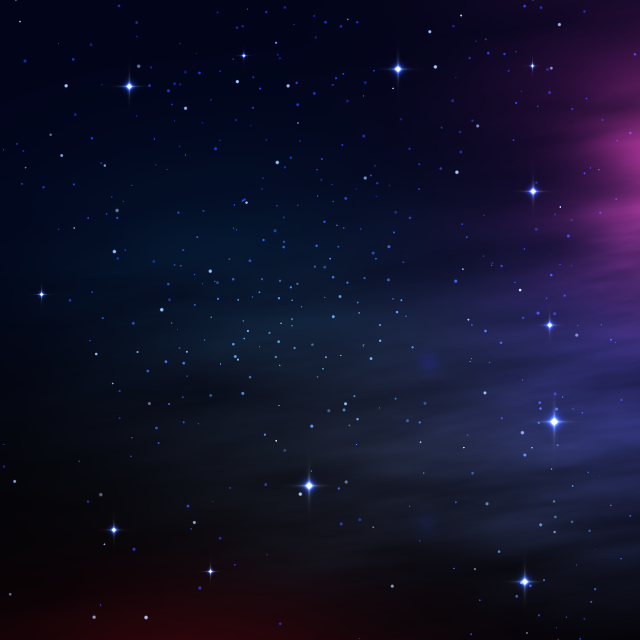
Reproduce this background procedurally as a Shadertoy shader.

```glsl
// Night sky with coloured nebula glows, streaked clouds, star dust and sparkles.
#define STREAK_SCALE vec2(2.8, 14.0)
#define STREAK_STRENGTH 0.75
#define CLOUD_WARP 0.09
#define DUST_CELLS 40.0
#define DUST_RADIUS 0.0036
#define STAR_CELLS 14.0
#define STAR_RADIUS 0.0042
#define SPARKLE_ARM 0.023

float hash(vec2 p) {
    vec3 q = fract(vec3(p.xyx) * 0.1031);
    q += dot(q, q.yzx + 33.33);
    return fract((q.x + q.y) * q.z);
}

float noise(vec2 p) {
    vec2 i = floor(p), f = fract(p);
    f = f * f * (3.0 - 2.0 * f);
    return mix(mix(hash(i), hash(i + vec2(1, 0)), f.x),
               mix(hash(i + vec2(0, 1)), hash(i + vec2(1, 1)), f.x), f.y);
}

float fbm(vec2 p) {
    float sum = 0.0, weight = 0.5;
    for (int i = 0; i < 5; i++) {
        sum += weight * noise(p);
        p = p * 2.03 + 17.3;
        weight *= 0.5;
    }
    return sum;
}

// Soft elliptical light
float glow(vec2 p, vec2 center, vec2 radius) {
    vec2 q = (p - center) / radius;
    return exp(-dot(q, q));
}

vec3 nebula(vec2 p) {
    vec2 streakUv = vec2(p.x, p.y - 0.12 * p.x) * STREAK_SCALE;
    float streak = fbm(streakUv + 4.0);
    vec2 q = p + CLOUD_WARP * (vec2(fbm(streakUv * 0.8 + 31.0), streak) - 0.48);

    vec3 sky = mix(vec3(0.012, 0.010, 0.022), vec3(0.008, 0.017, 0.100),
                   smoothstep(0.15, 0.70, p.y));
    vec3 light = vec3(0.000, 0.050, 0.062) * glow(q, vec2(0.36, 0.58), vec2(0.34, 0.20));
    light += vec3(0.078, 0.092, 0.120) * glow(q, vec2(0.60, 0.36), vec2(0.38, 0.22));
    light += vec3(0.055, 0.075, 0.125) * glow(q, vec2(0.86, 0.23), vec2(0.28, 0.14));
    light += vec3(0.105, 0.115, 0.310) * glow(q, vec2(1.00, 0.41), vec2(0.25, 0.20));
    light += vec3(0.460, 0.140, 0.330) * glow(q, vec2(1.04, 0.70), vec2(0.11, 0.17));
    light += vec3(0.140, 0.030, 0.110) * glow(q, vec2(1.00, 0.80), vec2(0.26, 0.30));
    light += vec3(0.150, 0.004, 0.010) * glow(q, vec2(0.30, -0.05), vec2(0.34, 0.14));
    return sky + light * (1.0 + STREAK_STRENGTH * 2.0 * (streak - 0.48));
}

// One jittered star per grid cell; chance sets how many cells are filled
float starLayer(vec2 p, float cells, float radius, float chance) {
    vec2 id = floor(p * cells);
    vec2 jitter = vec2(hash(id + 3.7), hash(id + 61.2));
    float d = length(p - (id + 0.15 + 0.7 * jitter) / cells);
    float size = max(radius * mix(0.45, 1.0, hash(id + 91.0)), 0.8 / iResolution.y);
    float lit = step(hash(id + 127.0), chance) * mix(0.45, 1.0, hash(id + 19.0));
    return lit * smoothstep(size, size * 0.3, d);
}

// Four-pointed star with a white core and blue halo
vec3 sparkle(vec2 p, vec2 center, float size) {
    vec2 d = abs(p - center) / (SPARKLE_ARM * size);
    float arms = exp(-d.x * 16.0 - d.y * 2.6) + exp(-d.y * 16.0 - d.x * 3.0);
    float r2 = dot(d, d);
    return vec3(0.65, 0.80, 1.0) * arms + vec3(0.9) * exp(-r2 * 40.0)
         + vec3(0.04, 0.16, 0.65) * exp(-r2 * 8.0);
}

void mainImage(out vec4 fragColor, in vec2 fragCoord) {
    vec2 p = fragCoord / iResolution.xy;
    vec3 color = nebula(p);

    // Dim out-of-focus lights
    color += vec3(0.01, 0.01, 0.12) * glow(p, vec2(0.670, 0.434), vec2(0.016));
    color += vec3(0.01, 0.02, 0.08) * glow(p, vec2(0.667, 0.182), vec2(0.018));

    // Star dust gathers in a central band, the upper sky and a right column
    float band = glow(p, vec2(0.46, 0.50), vec2(0.26, 0.21));
    float upper = glow(p, vec2(0.48, 0.82), vec2(0.36, 0.18));
    float column = glow(p, vec2(0.86, 0.42), vec2(0.07, 0.45));
    float chance = 0.04 + 0.38 * band + 0.22 * upper + 0.32 * column;
    float cyan = max(glow(p, vec2(0.50, 0.44), vec2(0.25, 0.16)),
                     glow(p, vec2(0.84, 0.20), vec2(0.12, 0.13)));
    vec3 dustColor = mix(vec3(0.12, 0.20, 0.80), vec3(0.32, 0.68, 0.82), cyan);
    color += dustColor * starLayer(p, DUST_CELLS, DUST_RADIUS, chance);
    color += dustColor * starLayer(p + 0.613, DUST_CELLS * 0.8, DUST_RADIUS * 0.8, chance * 0.6);
    color += vec3(0.65, 0.80, 1.0) * starLayer(p + 0.37, STAR_CELLS, STAR_RADIUS, 0.30);

    // Leading sparkles, from the top down
    color += sparkle(p, vec2(0.381, 0.913), 0.45);
    color += sparkle(p, vec2(0.832, 0.897), 0.45);
    color += sparkle(p, vec2(0.622, 0.892), 1.05);
    color += sparkle(p, vec2(0.202, 0.865), 0.95);
    color += sparkle(p, vec2(0.833, 0.701), 0.95);
    color += sparkle(p, vec2(0.065, 0.540), 0.55);
    color += sparkle(p, vec2(0.859, 0.492), 0.75);
    color += sparkle(p, vec2(0.866, 0.341), 1.30);
    color += sparkle(p, vec2(0.483, 0.241), 1.20);
    color += sparkle(p, vec2(0.178, 0.172), 0.75);
    color += sparkle(p, vec2(0.329, 0.107), 0.55);
    color += sparkle(p, vec2(0.820, 0.091), 1.10);

    fragColor = vec4(clamp(color, 0.0, 1.0), 1.0);
}
```
